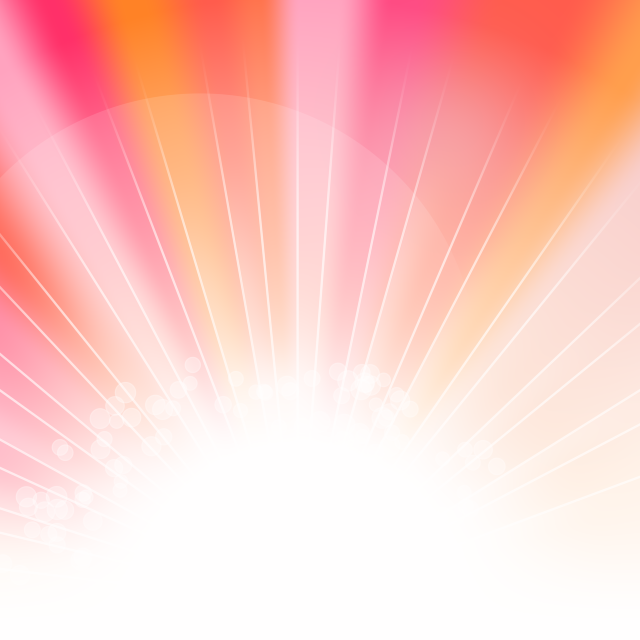
Write a three.js fragment shader that draws this background.

```glsl
// Warm sunburst: soft pink, coral and orange beams fan out from a white glow.
// Beams are a colour ramp over angle that fades to white towards the source;
// thin rays, faceted wedges, a large pale disc and scattered dots lie on top.

varying vec2 vUv;

const vec2 SOURCE = vec2(0.465, 0.056);
const vec3 WHITE = vec3(1.0, 0.996, 0.995);
const vec3 PEACH = vec3(1.0, 0.93, 0.87);
const vec3 BLUSH = vec3(1.0, 0.64, 0.75);
const vec3 PINK = vec3(1.0, 0.50, 0.62);
const vec3 HOT_PINK = vec3(1.0, 0.19, 0.41);
const vec3 MAGENTA = vec3(1.0, 0.29, 0.51);
const vec3 CORAL = vec3(1.0, 0.36, 0.30);
const vec3 ORANGE = vec3(1.0, 0.51, 0.15);
const vec3 AMBER = vec3(1.0, 0.62, 0.30);
const vec3 MAUVE = vec3(0.93, 0.55, 0.66);
const vec3 PALE_ROSE = vec3(0.97, 0.79, 0.79);

float hash(float n) {
  return fract(sin(n * 127.1) * 43758.5453);
}

float glow(vec2 p, vec2 centre, float radius) {
  vec2 d = (p - centre) / radius;
  return exp(-dot(d, d));
}

// Layers a white veil over one already present.
float veil(float base, float alpha) {
  return 1.0 - (1.0 - base) * (1.0 - alpha);
}

// Blends to the next colour of the ramp between two angles.
vec3 stop(vec3 colour, vec3 next, float from, float to, float angle) {
  return mix(colour, next, smoothstep(from, to, angle));
}

// Beam colour for an angle in degrees, zero pointing up, positive right.
vec3 beamColour(float a) {
  vec3 c = stop(WHITE, BLUSH, -86.0, -63.0, a);
  c = stop(c, PINK, -61.0, -48.0, a);
  c = stop(c, CORAL, -47.0, -39.5, a);
  c = stop(c, BLUSH, -38.5, -30.0, a);
  c = stop(c, HOT_PINK, -28.5, -22.5, a);
  c = stop(c, ORANGE, -22.0, -16.0, a);
  c = stop(c, CORAL, -14.5, -8.5, a);
  c = stop(c, mix(CORAL, AMBER, 0.35), -8.0, -3.8, a);
  c = stop(c, BLUSH, -3.6, 0.3, a);
  c = stop(c, MAGENTA, 3.8, 9.0, a);
  c = stop(c, CORAL, 11.0, 19.0, a);
  c = stop(c, AMBER, 24.0, 32.0, a);
  c = stop(c, PALE_ROSE, 32.0, 39.0, a);
  return stop(c, WHITE, 43.0, 75.0, a);
}

// Near-regular fan with a slight pairing of neighbours, in degrees.
float rayAngle(float i) {
  float odd = mod(abs(i), 2.0);
  float left = 5.55 * i + 1.2 * (1.0 - odd);
  float right = 5.8 * i - 1.5 * odd;
  return i < 0.0 ? left : (i > 0.0 ? right : 0.0);
}

// A thin ray plus a wedge with one crisp side.
float rayVeil(vec2 q, float i) {
  float a = radians(rayAngle(i));
  vec2 dir = vec2(sin(a), cos(a));
  float along = dot(q, dir);
  float across = q.x * dir.y - q.y * dir.x;
  float line = 1.0 - smoothstep(0.0008, 0.0028, abs(across));
  line *= smoothstep(0.14, 0.3, along) * (1.0 - smoothstep(0.55, 0.9, along));
  float side = across / max(along, 0.01);
  float tip = mix(0.52, 0.8, hash(i + 31.0));
  float wedge = smoothstep(0.0, 0.006, side) * (1.0 - smoothstep(0.0, 0.1, side));
  wedge *= smoothstep(0.1, 0.3, along) * (1.0 - smoothstep(tip - 0.25, tip, along));
  return veil(0.65 * line, 0.3 * hash(i + 57.0) * wedge);
}

// One pale dot on a dome-shaped band.
float dotVeil(vec2 p, float i) {
  float a = mix(-1.5, 1.25, hash(i + 3.0));
  float spread = mix(0.72, 1.04, hash(i + 113.0));
  vec2 centre = vec2(0.417, 0.07) + spread * vec2(0.41 * sin(a), 0.36 * cos(a));
  float radius = mix(0.011, 0.017, hash(i + 211.0));
  float d = length(p - centre) - radius;
  float fill = 1.0 - smoothstep(-0.001, 0.001, d);
  float rim = 1.0 - smoothstep(0.0, 0.002, abs(d + 0.001));
  return 0.33 * fill + 0.1 * rim;
}

void main() {
  vec2 p = vUv;
  vec2 q = p - SOURCE;
  float r = length(q);
  float angle = degrees(atan(q.x, q.y));

  // Beams, strongest far from the source and along the left edge
  vec3 beam = beamColour(angle);
  beam = mix(beam, MAUVE, 0.6 * glow(p, vec2(0.70, 0.79), 0.13));
  float edgeBoost = 0.22 * (1.0 - smoothstep(0.0, 0.22, p.x)) * smoothstep(30.0, 42.0, -angle);
  float strength = pow(clamp((r + edgeBoost - 0.25) / 0.7, 0.0, 1.0), 1.3);
  float horizon = smoothstep(0.02, 0.3, p.y);
  vec3 base = mix(WHITE, PEACH, smoothstep(0.25, 0.5, r) * horizon);
  vec3 colour = mix(base, beam, strength * horizon);

  // Large disc, brightest just inside its upper rim
  float disc = length(p - vec2(0.3125, 0.418)) - 0.436;
  float light = 0.13 * (1.0 - smoothstep(-0.001, 0.001, disc)) * smoothstep(-0.3, 0.0, disc);
  light *= smoothstep(0.5, 0.7, p.y);

  // Rays, dots and the core glow
  for (int i = -15; i <= 12; i++) light = veil(light, rayVeil(q, float(i)));
  for (int i = 0; i < 90; i++) light = veil(light, dotVeil(p, float(i)));
  light = veil(light, 0.5 * glow(p, vec2(0.435, 0.38), 0.06));

  gl_FragColor = vec4(mix(colour, WHITE, light), 1.0);
}
```
